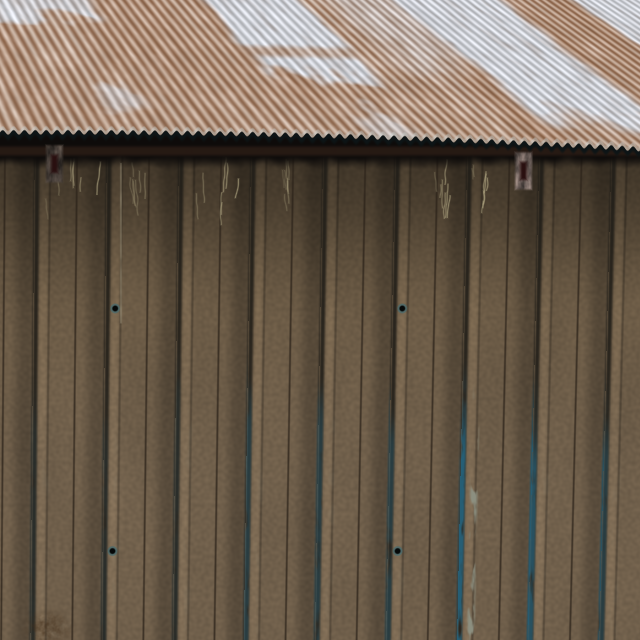
This texture is drawn by a WebGL 2 fragment shader. Its source:

```glsl
#version 300 es
precision highp float;
// Rusty corrugated roof overhanging a brown ribbed metal wall with peeling paint.
uniform vec2 u_resolution;
out vec4 fragColor;

float hash(vec2 p) {
  p = fract(p * vec2(0.1031, 0.1137));
  p += dot(p, p.yx + 33.3);
  return fract((p.x + p.y) * p.x * 17.0);
}

vec2 gradient(vec2 cell) {
  float a = 6.2832 * hash(cell);
  return vec2(cos(a), sin(a));
}

// Gradient noise, about -0.7 to 0.7
float noise(vec2 p) {
  vec2 i = floor(p), f = p - i, u = f * f * (3.0 - 2.0 * f), e = vec2(1, 0);
  return mix(mix(dot(gradient(i), f), dot(gradient(i + e), f - e), u.x),
             mix(dot(gradient(i + e.yx), f - e.yx), dot(gradient(i + 1.0), f - 1.0), u.x), u.y);
}

float fbm(vec2 p) {
  return noise(p) + 0.5 * noise(p * 2.1 + 7.0) + 0.25 * noise(p * 4.3 + 19.0);
}

float boxMask(vec2 p, vec2 halfSize, float soft) {
  vec2 d = abs(p) - halfSize;
  return 1.0 - smoothstep(-soft, soft, max(d.x, d.y));
}

// Soft interval from a to b
float band(float v, float a, float b, float soft) {
  return smoothstep(a - soft, a + soft, v) - smoothstep(b - soft, b + soft, v);
}

float eaveHeight(float x) { return 0.793 + 0.006 * x - 0.032 * x * x; }

vec3 wallColor(vec2 p, float px) {
  float t = p.y / 0.74;
  float period = mix(0.1111, 0.1126, t);
  float s = (p.x - mix(0.052, 0.0586, t)) / period + 0.04;
  float k = floor(s), f = s - k - 0.04, w = px / period;
  float wear = fbm(p * vec2(60, 18));

  vec3 col = mix(vec3(0.41, 0.345, 0.26), vec3(0.44, 0.375, 0.295), smoothstep(0.75, 0.2, p.y));
  col *= 1.0 - 0.38 * smoothstep(0.5, 0.77, p.y);
  col *= 1.0 + 0.07 * fbm(p * vec2(9, 4)) + 0.1 * noise(p * 150.0);

  // Ribs and seams
  col *= 1.0 - 0.22 * band(f, 0.72, 1.0, 0.12);
  col *= 1.0 + 0.13 * band(f, 0.05, 0.15, 0.03);
  col *= 1.0 - 0.22 * band(f, 0.16, 0.19, w);
  col = mix(col, vec3(0.17, 0.135, 0.1), 0.75 * band(f, 0.535, 0.56, w));
  float seam = band(f, -0.035, 0.025, 0.025) + band(f, 0.95, 1.0, 0.03);
  col = mix(col, vec3(0.12, 0.11, 0.09), 0.85 * clamp(seam, 0.0, 1.0));

  // Blue undercoat along the seams, strongest at the lower right
  float strength = k == 6.0 ? 1.0 : k == 7.0 ? 0.75 : k > 2.0 ? 0.4 : 0.13;
  float reach = smoothstep(0.42, 0.3, p.y + 0.15 * noise(vec2(k * 3.7, p.y * 5.0)));
  float peel = band(f, -0.06, 0.025, 0.025) + band(f, 0.94, 1.0, 0.025);
  peel *= strength * reach * smoothstep(-0.5, 0.2, wear + 0.2);
  col = mix(col, vec3(0.15, 0.37, 0.46), clamp(peel, 0.0, 1.0));
  float flakes = band(f, 0.1, 0.2, 0.03) * smoothstep(0.0, 0.4, wear) * reach;
  col = mix(col, vec3(0.55, 0.56, 0.5), k == 6.0 ? flakes : 0.08 * flakes);

  // Bolts on every fourth rib
  if (mod(k, 4.0) == 1.0) {
    for (int i = 0; i < 2; i++) {
      float d = length(vec2((f - 0.1) * period, p.y - (i == 0 ? 0.518 : 0.139)));
      col = mix(col, vec3(0.25, 0.42, 0.45), 0.7 * smoothstep(0.009, 0.006, d));
      col = mix(col, vec3(0.02, 0.03, 0.03), smoothstep(0.006, 0.003, d));
    }
  }

  // Pale drips in clusters below the eave
  float clusters[6] = float[6](0.115, 0.24, 0.33, 0.455, 0.69, 0.75);
  for (int i = 0; i < 42; i++) {
    float n = float(i), h = hash(vec2(n, 3.0)), g = hash(vec2(n, 8.0));
    float x = clusters[i % 6] + (h - 0.5) * (i % 6 < 3 ? 0.085 : 0.025);
    float y = 0.738 - 0.065 * g, len = 0.008 + 0.02 * hash(vec2(n, 14.0));
    float bend = 0.004 * noise(vec2(n, p.y * 50.0)) + (h - 0.5) * 0.25 * (p.y - y);
    float m = boxMask(p - vec2(x + bend, y), vec2(0.0009, len), 0.0016);
    col = mix(col, vec3(0.68, 0.64, 0.5), m * (0.25 + 0.55 * h));
  }
  float run = boxMask(p - vec2(0.189, 0.62), vec2(0.0012, 0.125), 0.0018);
  col = mix(col, vec3(0.66, 0.62, 0.52), run * (0.55 + 0.5 * noise(vec2(3.0, p.y * 40.0))));

  // Stain near the ground
  float stain = smoothstep(0.05, 0.01, length((p - vec2(0.075, 0.018)) * vec2(1, 1.4)));
  return mix(col, vec3(0.27, 0.19, 0.11), stain * (0.35 + 0.7 * fbm(p * 70.0)));
}

vec3 roofColor(vec2 p, float up) {
  // Corrugations fan out; s is where each one meets the eave
  float s = (p.x + 0.45 * up) / (1.0 - 0.9 * up);
  float ridge = 0.5 + 0.5 * sin(s * 370.0);
  float grain = fbm(vec2(s * 45.0, up * 30.0));
  float n = 0.035 * fbm(vec2(s * 14.0, up * 24.0)), v = up + n, q = s + 0.5 * n;

  // Bare metal patches
  float bare = band(q, 0.505, 0.69, 0.015) * smoothstep(0.075, 0.1, v) * (1.0 - 0.7 * band(up, 0.122, 0.138, 0.006));
  bare += band(q, 0.89, 1.1, 0.02) * smoothstep(0.01, 0.06, v);
  bare += smoothstep(1.24, 1.27, q) + 0.85 * band(q, 0.08, 0.29, 0.02) * smoothstep(0.17, 0.19, v);
  bare += 0.45 * band(q, 0.75, 0.9, 0.04) * smoothstep(0.08, 0.15, v);
  bare += 0.6 * band(q, 0.19, 0.26, 0.02) * band(v, 0.035, 0.07, 0.012);
  bare += 0.6 * band(q, 0.58, 0.66, 0.02) * band(v, 0.0, 0.035, 0.01);
  bare = clamp(bare + 0.25 * grain, 0.0, 1.0);

  float tone = 0.5 + 0.8 * noise(vec2(s * 11.0, up * 3.0));
  vec3 rust = mix(mix(vec3(0.53, 0.37, 0.26), vec3(0.61, 0.47, 0.38), tone),
                  mix(vec3(0.75, 0.62, 0.53), vec3(0.86, 0.81, 0.77), tone), ridge);
  vec3 metal = mix(vec3(0.69, 0.7, 0.72), vec3(0.9, 0.91, 0.94), ridge);
  return mix(rust, metal, bare) * (1.0 + 0.1 * grain);
}

void main() {
  vec2 p = gl_FragCoord.xy / u_resolution;
  float px = 1.0 / u_resolution.y;
  float up = p.y - eaveHeight(p.x);
  vec3 col = wallColor(p, px);

  // Shadow and fascia under the eave
  float shade = smoothstep(0.735, 0.757, p.y + 0.006 * noise(p * 40.0));
  vec3 fascia = mix(vec3(0.055, 0.045, 0.04), vec3(0.15, 0.1, 0.075), band(p.y, 0.757, 0.771, 0.004));
  col = mix(col, fascia, shade);

  // Rafter ends
  for (int i = 0; i < 2; i++) {
    vec2 d = p - (i == 0 ? vec2(0.085, 0.744) : vec2(0.818, 0.733));
    vec3 wood = (i == 0 ? vec3(0.25, 0.22, 0.2) : vec3(0.42, 0.37, 0.35)) * (1.0 + 0.7 * fbm(p * vec2(90, 45)));
    wood = mix(wood, vec3(0.16, 0.06, 0.06), boxMask(d, vec2(0.005, 0.014), 0.004));
    col = mix(col, wood, boxMask(d, vec2(0.013, 0.029), 0.003));
  }

  // Scalloped roof edge over a dark lip
  float lip = up - 0.0035 * sin(p.x * 370.0);
  col = mix(col, vec3(0.05, 0.08, 0.085), smoothstep(-0.012, -0.004, lip));
  vec3 roof = mix(roofColor(p, up), vec3(0.78, 0.8, 0.79), 0.5 * band(lip, 0.0, 0.006, 0.002));
  col = mix(col, roof, smoothstep(-px, px, lip));
  fragColor = vec4(clamp(col, 0.0, 1.0), 1.0);
}
```
